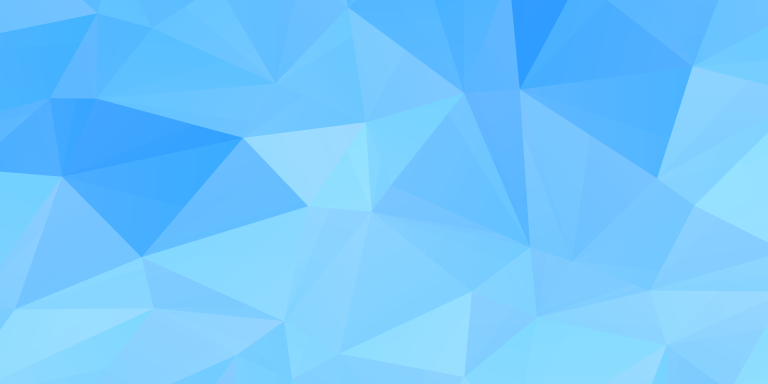
A WebGL 2 fragment shader for this background:

```glsl
#version 300 es
precision highp float;

uniform vec2 u_resolution;
out vec4 fragColor;

const float CELLS = 4.0;  // grid cells per canvas height
const mat2 TILT = mat2(0.906, 0.423, -0.423, 0.906);

vec2 hash2(vec2 p) {
  return fract(sin(vec2(dot(p, vec2(127.1, 311.7)), dot(p, vec2(269.5, 183.3)))) * 43758.5);
}

float cross2(vec2 a, vec2 b) { return a.x * b.y - a.y * b.x; }

// Signed distance to the line a-b, positive on its left
float side(vec2 p, vec2 a, vec2 b) { return cross2(b - a, p - a) / length(b - a); }

vec2 corner(vec2 cell) { return cell + 0.84 * (hash2(cell) - 0.5); }

float blob(vec2 p, vec2 centre, vec2 radius) {
  vec2 d = (p - centre) / radius;
  return exp(-dot(d, d));
}

// Broad light and shade: pale below, deeper patches above
float lightness(vec2 p) {
  float t = 0.86 - 0.3 * smoothstep(0.35, 1.0, p.y);
  t -= 0.58 * blob(p, vec2(0.15, 0.66), vec2(0.38, 0.2));
  t -= 0.45 * blob(p, vec2(1.42, 0.98), vec2(0.4, 0.13));
  t -= 0.36 * blob(p, vec2(1.53, 0.68), vec2(0.26, 0.22));
  t -= 0.32 * blob(p, vec2(0.5, 0.52), vec2(0.22, 0.18));
  t += 0.25 * blob(p, vec2(1.92, 0.68), vec2(0.2, 0.25));
  t += 0.2 * blob(p, vec2(0.85, 0.6), vec2(0.2, 0.18));
  return t;
}

// One flat triangle, premultiplied by its smoothed coverage
vec4 facet(vec2 g, vec2 a, vec2 b, vec2 c, float pixel) {
  float inside = min(side(g, a, b), min(side(g, b, c), side(g, c, a)));
  float cover = clamp(inside / pixel + 0.5, 0.0, 1.0);
  vec2 centre = (a + b + c) / 3.0;
  vec2 rnd = hash2(floor(centre * 64.0));
  vec2 rnd2 = hash2(floor(centre * 64.0) + 17.0);

  float t = lightness(centre * TILT / CELLS) + 0.3 * (rnd.x - 0.5);

  // A faint crease from one corner to the opposite edge
  float crease = side(g, a, mix(b, c, 0.2 + 0.6 * rnd2.x));
  t += 0.12 * (rnd2.y - 0.5) * clamp(crease / pixel + 0.5, 0.0, 1.0);

  // A soft gradient in shade and in violet tint
  float slope = dot(g - centre, normalize(rnd - 0.5 + 0.001));
  t += 0.07 * slope;
  float violet = rnd.y - 0.45 + 0.4 * slope;

  vec3 colour = mix(vec3(0.2, 0.63, 1.0), vec3(0.58, 0.87, 1.0), clamp(t, -0.05, 1.03));
  colour += vec3(0.03, -0.035, 0.0) * violet;
  return vec4(colour, 1.0) * cover;
}

void main() {
  vec2 g = TILT * (gl_FragCoord.xy / u_resolution.y) * CELLS;
  float pixel = CELLS / u_resolution.y;
  vec2 home = floor(g);
  vec4 sum = vec4(0.0);

  // Jittered quads, each cut along its better diagonal
  for (int y = -1; y <= 1; y++) {
    for (int x = -1; x <= 1; x++) {
      vec2 cell = home + vec2(x, y);
      vec2 a = corner(cell);
      vec2 b = corner(cell + vec2(1, 0));
      vec2 c = corner(cell + vec2(1, 1));
      vec2 d = corner(cell + vec2(0, 1));
      float cutAC = min(cross2(b - a, c - a), cross2(c - a, d - a));
      float cutBD = min(cross2(b - a, d - a), cross2(c - b, d - b));
      if (cutAC > cutBD) {
        sum += facet(g, a, b, c, pixel) + facet(g, a, c, d, pixel);
      } else {
        sum += facet(g, b, d, a, pixel) + facet(g, b, c, d, pixel);
      }
    }
  }
  fragColor = vec4(sum.rgb / max(sum.a, 0.001), 1.0);
}
```
